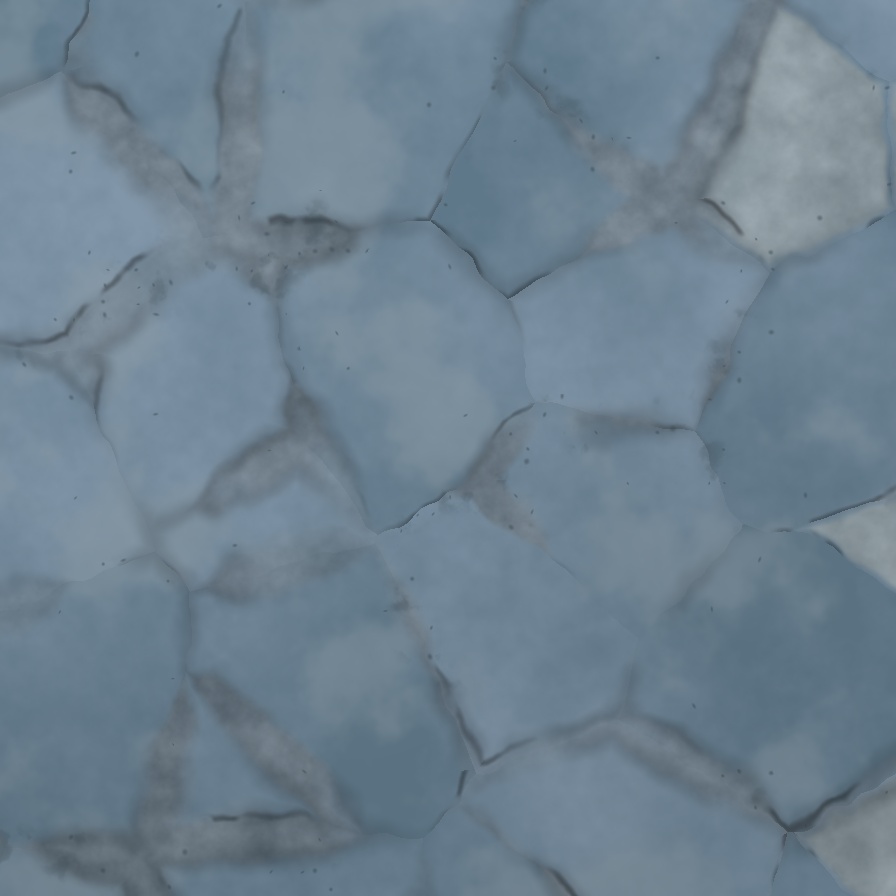
Reproduce this texture procedurally as a Shadertoy shader.

```glsl
// Weathered blue-grey flagstones set in uneven, dusty mortar.

vec2 hash2(vec2 p) {
    vec3 q = fract(p.xyx * vec3(0.1031, 0.1030, 0.0973));
    q += dot(q, q.yzx + 33.33);
    return fract((q.xx + q.yz) * q.zy);
}

float noise(vec2 p) {
    vec2 i = floor(p), f = fract(p);
    f = f * f * (3.0 - 2.0 * f);
    float low = mix(hash2(i).x, hash2(i + vec2(1, 0)).x, f.x);
    float high = mix(hash2(i + vec2(0, 1)).x, hash2(i + vec2(1, 1)).x, f.x);
    return mix(low, high, f.y);
}

float fbm(vec2 p) {
    float sum = 0.0, amp = 0.5;
    for (int i = 0; i < 5; i++) {
        sum += amp * noise(p);
        p = mat2(1.6, 1.2, -1.2, 1.6) * p + 17.3;
        amp *= 0.5;
    }
    return sum;
}

float isPale(vec2 cell) {
    return step(0.76, hash2(cell + 91.0).x);
}

// Offset to a stone's centre in xy, its size weight in z
vec3 stoneSite(vec2 cell, vec2 p) {
    vec2 h = hash2(cell + 40.0);
    float weight = 0.3 * hash2(cell + 7.0).y - 0.2 * isPale(cell);
    return vec3(cell + 0.06 + 0.88 * h - p, weight);
}

// Weighted Voronoi: x is distance to the border, yz the stone's cell,
// w tells which side of the joint lies in shade
vec4 flagstones(vec2 p) {
    vec2 base = floor(p), id = base;
    vec3 nearest = vec3(0);
    float best = 1e3, border = 1e3, shade = 0.0;
    for (int k = 0; k < 25; k++) {
        vec2 cell = base + vec2(k % 5 - 2, k / 5 - 2);
        vec3 s = stoneSite(cell, p);
        float power = dot(s.xy, s.xy) - s.z;
        if (power < best) { best = power; nearest = s; id = cell; }
    }
    for (int k = 0; k < 25; k++) {
        vec2 cell = base + vec2(k % 5 - 2, k / 5 - 2);
        if (cell == id) continue;
        vec3 s = stoneSite(cell, p);
        vec2 span = s.xy - nearest.xy;
        float d = (dot(s.xy, s.xy) - s.z - best) / (2.0 * length(span));
        if (d < border) {
            border = d;
            shade = dot(normalize(span), vec2(0.5, -0.86));
        }
    }
    return vec4(border, id, shade);
}

// Small tilted pits, one at most per grid cell
float pits(vec2 p, float chance) {
    vec2 cell = floor(p), h = hash2(cell + 3.0), k = hash2(cell + 63.0);
    vec2 d = fract(p) - 0.3 - 0.4 * h;
    float a = 6.28 * k.x;
    d = mat2(cos(a), -sin(a), sin(a), cos(a)) * d;
    float r = length(d * vec2(1.0, 1.0 + 1.5 * h.x));
    return step(k.y, chance) * (1.0 - smoothstep(0.02, 0.14 + 0.16 * h.y, r));
}

void mainImage(out vec4 fragColor, in vec2 fragCoord) {
    vec2 uv = fragCoord / iResolution.y;

    // Nearly straight outlines with small chips
    vec2 p = mat2(0.94, 0.34, -0.34, 0.94) * uv * 4.3 + vec2(2.3, 5.6);
    p += 0.16 * (vec2(fbm(uv * 5.0), fbm(uv * 5.0 + 31.0)) - 0.5);
    p += 0.04 * (vec2(noise(uv * 42.0), noise(uv * 42.0 + 9.0)) - 0.5);
    vec4 stone = flagstones(p);
    vec2 tint = hash2(stone.yz + 17.0);
    float grain = fbm(uv * 60.0) - 0.5;

    // Joints range from hairline cracks to broad, half hidden mortar
    float gap = mix(-0.04, 0.11, smoothstep(0.3, 0.75, noise(uv * 6.5 + 12.0)));
    gap += 0.06 * (fbm(uv * 22.0) - 0.5);
    float softness = mix(0.02, 0.07, noise(uv * 9.0 + 50.0));
    float mortar = 1.0 - smoothstep(gap - softness, gap + softness, stone.x);
    mortar *= mix(0.5, 1.0, smoothstep(0.25, 0.6, noise(uv * 7.0 + 64.0)));

    // Stone faces: cloudy blue, a few pale and sandy
    float cloud = fbm(uv * 6.0 + tint * 20.0);
    float tone = 0.5 + 0.65 * (tint.x - 0.5) + 1.3 * (cloud - 0.48) + 0.3 * grain;
    vec3 face = mix(vec3(0.365, 0.46, 0.525), vec3(0.49, 0.57, 0.64), clamp(tone, 0.0, 1.0));
    vec3 sandy = vec3(0.53, 0.58, 0.605) + 0.2 * (fbm(uv * 16.0) - 0.5) + 0.08 * grain;
    face = mix(face, sandy, isPale(stone.yz) * smoothstep(0.0, 0.05, stone.x));
    float dust = smoothstep(0.5, 0.7, fbm(uv * 8.0 + 70.0));
    face = mix(face, vec3(0.52, 0.58, 0.62), 0.5 * dust);

    // Mortar, from dark and damp to dry
    vec3 joint = vec3(0.43, 0.48, 0.52) + 0.22 * (fbm(uv * 13.0 + 5.0) - 0.5) + 0.12 * grain;
    vec3 col = mix(face, joint, 0.9 * mortar);

    // Broad smudges and a short, thin shadow line on the shaded side
    float edge = abs(stone.x - max(gap, 0.0));
    float smudge = 1.0 - smoothstep(0.0, 0.09, edge);
    col *= 1.0 - 0.13 * smudge * smoothstep(0.35, 0.75, noise(uv * 10.0 + 25.0));
    float shadow = 1.0 - smoothstep(0.0, 0.03, edge);
    shadow *= smoothstep(0.42, 0.7, noise(uv * 12.0 + 80.0)) * smoothstep(-0.3, 0.6, stone.w);
    col *= 1.0 - 0.3 * shadow * smoothstep(0.2, 0.6, noise(uv * 48.0));

    // Crumbled dirt and pits gather around some joints
    float nearJoint = 1.0 - smoothstep(0.0, 0.13, stone.x - gap);
    float patches = nearJoint * smoothstep(0.42, 0.7, noise(uv * 6.0 + 33.0));
    float crumbs = smoothstep(0.6, 0.74, fbm(uv * 34.0 + 11.0));
    float dark = max(0.55 * crumbs * patches, pits(uv * 55.0, 0.012 + 0.2 * patches));
    col = mix(col, vec3(0.23, 0.29, 0.32), 0.5 * dark);

    // Broad uneven daylight, dimmer towards the bottom
    col *= 0.96 + 0.07 * smoothstep(0.0, 0.75, uv.y) + 0.06 * (noise(uv * 2.5 + 4.0) - 0.5);
    fragColor = vec4(col, 1.0);
}
```
